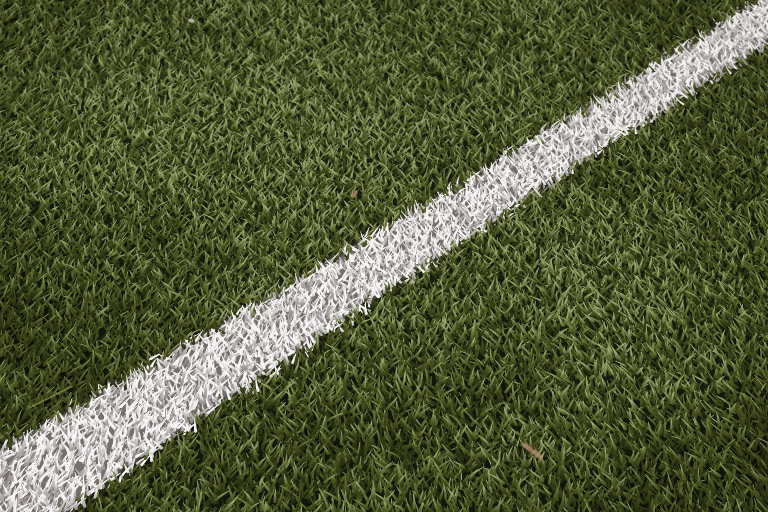
This texture is drawn by a Shadertoy shader. Its source:

```glsl
const float BLADES_PER_UNIT = 45.0;
const float PERSPECTIVE = 0.4;
const int LAYERS = 6;
const vec2 LAYER_SHIFT = vec2(0.37, 0.61);

vec3 hash3(vec3 p) {
    p = fract(p * vec3(0.1031, 0.1030, 0.0973));
    p += dot(p, p.yxz + 33.33);
    return fract((p.xxy + p.yxx) * p.zyx);
}

float valueNoise(vec2 p) {
    vec2 cell = floor(p);
    vec2 f = fract(p);
    f = f * f * (3.0 - 2.0 * f);
    float a = hash3(vec3(cell, 9.0)).x;
    float b = hash3(vec3(cell + vec2(1, 0), 9.0)).x;
    float c = hash3(vec3(cell + vec2(0, 1), 9.0)).x;
    float d = hash3(vec3(cell + vec2(1, 1), 9.0)).x;
    return mix(mix(a, b, f.x), mix(c, d, f.x), f.y);
}

// Canvas to turf plane and back; blades shrink with distance
vec2 toTurf(vec2 p) {
    return vec2(p.x - 0.75, p.y) * (1.0 + PERSPECTIVE * p.y) * BLADES_PER_UNIT;
}

vec2 toCanvas(vec2 turf) {
    vec2 q = turf / BLADES_PER_UNIT;
    float y = (sqrt(max(1.0 + 4.0 * PERSPECTIVE * q.y, 0.0)) - 1.0) / (2.0 * PERSPECTIVE);
    return vec2(q.x / (1.0 + PERSPECTIVE * y) + 0.75, y);
}

// Positive inside the painted stripe
float stripeDepth(vec2 p) {
    float upper = 0.125 + p.x * (0.555 + 0.025 * p.x);
    float lower = -0.09 + p.x * (0.71 - 0.025 * p.x);
    return min(upper - p.y, p.y - lower) * 0.86;
}

float softSpot(vec2 p, vec2 center, vec2 radius) {
    vec2 d = (p - center) / radius;
    return exp(-dot(d, d));
}

// Broad light, vignette and worn patches
float turfLight(vec2 p) {
    vec2 c = (p - vec2(0.72, 0.55)) / vec2(0.75, 0.5);
    float light = 1.13 - 0.20 * dot(c, c);
    light += 0.27 * softSpot(p, vec2(0.60, 0.84), vec2(0.36, 0.17));
    light += 0.24 * softSpot(p, vec2(0.18, 0.71), vec2(0.24, 0.13));
    light += 0.22 * softSpot(p, vec2(1.22, 0.43), vec2(0.22, 0.17));
    light -= 0.18 * softSpot(p, vec2(0.10, 0.36), vec2(0.30, 0.14));
    light -= 0.12 * softSpot(p, vec2(0.62, 0.22), vec2(0.25, 0.12));
    return light + 0.30 * (valueNoise(toTurf(p) * 0.16) - 0.5);
}

vec3 grassColor(float tone) {
    vec3 low = mix(vec3(0.08, 0.10, 0.035), vec3(0.29, 0.33, 0.12), clamp(tone * 2.0, 0.0, 1.0));
    return mix(low, vec3(0.56, 0.61, 0.39), clamp(tone * 2.0 - 1.0, 0.0, 1.2));
}

vec3 paintColor(float tone) {
    return mix(vec3(0.50, 0.47, 0.46), vec3(0.97, 0.96, 0.96), clamp(tone * 2.1 - 0.1, 0.0, 1.0));
}

// x: signed distance to a bent, tapered blade; y: position along it
vec2 bladeShape(vec2 d, vec2 dir, float len, float bend, float halfWidth) {
    float along = dot(d, dir);
    float t = clamp(along / len, 0.0, 1.0);
    float side = dot(d, vec2(dir.y, -dir.x)) - bend * t * t;
    float dist = length(vec2(side, along - t * len)) - halfWidth * (1.0 - 0.8 * t);
    return vec2(dist, t);
}

vec3 addLayer(vec3 color, vec2 turf, float layer, float light, float blur) {
    vec2 q = turf + LAYER_SHIFT * layer;
    vec2 cell = floor(q);
    // Far rows first, so near blades overlap them
    for (int j = 0; j >= -2; j--) {
        for (int i = -1; i <= 1; i++) {
            vec2 id = cell + vec2(i, j);
            vec3 place = hash3(vec3(id, layer + 1.0));
            vec3 look = hash3(vec3(id, layer + 31.0));
            vec2 root = id + place.xy;
            float angle = (place.z - 0.5) * 1.9;
            vec2 dir = vec2(sin(angle), cos(angle));
            float len = mix(0.8, 1.65, look.x);
            vec2 blade = bladeShape(q - root, dir, len, (look.z - 0.5) * 0.6, 0.145);
            float cover = 1.0 - smoothstep(-blur, blur, blade.x);
            vec2 middle = root + 0.5 * len * dir - LAYER_SHIFT * layer;
            float depth = stripeDepth(toCanvas(middle)) + (look.z - 0.5) * 0.022;
            float tone = (0.28 + 1.06 * look.y) * mix(0.44, 1.06, blade.y);
            tone *= mix(0.70, 1.08, layer / float(LAYERS - 1));
            vec3 tint = depth > 0.0 ? paintColor(tone * mix(1.0, light, 0.4))
                                    : grassColor(tone * light);
            color = mix(color, tint, cover);
        }
    }
    return color;
}

// Stray straw or leaf, as a soft short stroke
vec3 addFleck(vec3 color, vec2 p, vec2 a, vec2 b, float radius, vec3 tint) {
    vec2 ab = b - a;
    float t = clamp(dot(p - a, ab) / dot(ab, ab), 0.0, 1.0);
    float d = length(p - a - ab * t);
    return mix(color, tint, 0.8 * (1.0 - smoothstep(radius * 0.3, radius * 1.4, d)));
}

void mainImage(out vec4 fragColor, in vec2 fragCoord) {
    vec2 p = fragCoord / iResolution.y;
    vec2 turf = toTurf(p);
    float light = turfLight(p);
    float pixel = BLADES_PER_UNIT * (1.0 + 1.5 * PERSPECTIVE * p.y) / iResolution.y;
    float blur = 0.6 * pixel + 0.06 * smoothstep(0.6, 1.0, p.y);

    // Shaded ground below the blades
    float painted = smoothstep(-0.008, 0.012, stripeDepth(p));
    vec3 color = mix(vec3(0.075, 0.09, 0.05) * light, vec3(0.46, 0.43, 0.42), painted);
    for (int layer = 0; layer < LAYERS; layer++) {
        color = addLayer(color, turf, float(layer), light, blur);
    }

    // Scattered debris
    vec3 straw = vec3(0.50, 0.55, 0.28);
    vec3 leaf = vec3(0.72, 0.55, 0.43);
    color = addFleck(color, p, vec2(0.385, 0.667), vec2(0.425, 0.688), 0.002, straw);
    color = addFleck(color, p, vec2(0.06, 0.205), vec2(0.14, 0.245), 0.002, straw);
    color = addFleck(color, p, vec2(1.025, 0.130), vec2(1.055, 0.108), 0.005, leaf);
    color = addFleck(color, p, vec2(0.692, 0.617), vec2(0.695, 0.625), 0.004, leaf);
    color = addFleck(color, p, vec2(0.371, 0.960), vec2(0.376, 0.959), 0.004, vec3(0.8));
    fragColor = vec4(clamp(color, 0.0, 1.0), 1.0);
}
```
